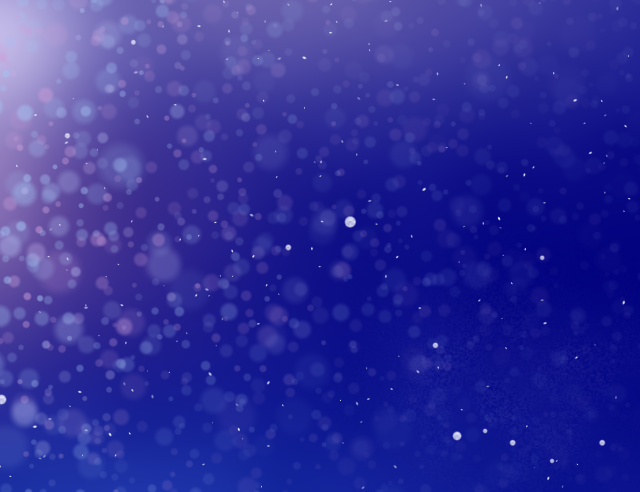
Write a Shadertoy shader that draws this background.

```glsl
vec3 hash3(vec2 cell) {
    vec3 q = fract(vec3(cell.xyx) * vec3(0.1031, 0.1030, 0.0973));
    q += dot(q, q.yxz + 33.33);
    return fract((q.xxy + q.yzz) * q.zyx);
}

float noise(vec2 p) {
    vec2 i = floor(p), f = fract(p);
    f = f * f * (3.0 - 2.0 * f);
    return mix(mix(hash3(i).x, hash3(i + vec2(1, 0)).x, f.x),
               mix(hash3(i + vec2(0, 1)).x, hash3(i + vec2(1, 1)).x, f.x), f.y);
}

float glow(vec2 p, vec2 center, vec2 size) {
    vec2 d = (p - center) / size;
    return exp(-dot(d, d));
}

float softDisc(vec2 d, float radius, float blur) {
    return 1.0 - smoothstep(radius - blur, radius + blur, length(d));
}

vec3 backdrop(vec2 p) {
    vec3 color = mix(vec3(0.03, 0.05, 0.54), vec3(0.0, 0.0, 0.49), glow(p, vec2(1.3, 0.48), vec2(0.5, 0.35)));
    color = mix(color, vec3(0.12, 0.23, 0.68), 0.9 * glow(p, vec2(0.15, -0.08), vec2(0.75, 0.26)));
    color = mix(color, vec3(0.30, 0.29, 0.65), 0.6 * glow(p, vec2(0.9, 1.1), vec2(0.75, 0.34)));
    color = mix(color, vec3(0.37, 0.26, 0.58), 0.9 * glow(p, vec2(-0.05, 0.58), vec2(0.5, 0.33)));
    color = mix(color, vec3(0.48, 0.44, 0.71), 0.85 * glow(p, vec2(0.52, 1.06), vec2(0.5, 0.26)));
    color = mix(color, vec3(0.62, 0.53, 0.77), 0.7 * glow(p, vec2(-0.04, 0.68), vec2(0.14, 0.32)));
    return mix(color, vec3(0.84, 0.81, 0.96), 0.85 * glow(p, vec2(-0.02, 0.93), vec2(0.23, 0.2)));
}

// Translucent discs scattered over a jittered grid; alpha fades to the right
vec3 addBokeh(vec3 color, vec2 p, float scale, float density, float strength) {
    vec2 base = floor(p * scale);
    for (int k = 0; k < 9; k++) {
        vec2 cell = base + vec2(k % 3 - 1, k / 3 - 1);
        vec3 r = hash3(cell + scale * 7.0);
        vec3 s = hash3(cell + scale * 13.0 + 51.0);
        vec2 center = (cell + r.xy) / scale;
        float radius = mix(0.16, 0.42, s.x * s.x) / scale;
        float spread = exp(-1.8 * center.x) * mix(0.55, 1.0, smoothstep(0.05, 0.4, center.y));
        float alpha = step(r.z, density) * strength * spread * mix(0.35, 1.0, s.y);
        vec3 tint = mix(vec3(0.64, 0.76, 0.95), vec3(0.80, 0.62, 0.85), smoothstep(0.4, 0.8, s.z));
        color = mix(color, tint, alpha * softDisc(p - center, radius, radius * 0.35));
    }
    return color;
}

// Small bright flecks, slightly stretched along random directions
float flecks(vec2 p, float scale, float density, float size) {
    vec2 base = floor(p * scale);
    float light = 0.0;
    float pixel = 0.7 / iResolution.y;
    for (int k = 0; k < 9; k++) {
        vec2 cell = base + vec2(k % 3 - 1, k / 3 - 1);
        vec3 r = hash3(cell + scale * 3.0);
        vec3 s = hash3(cell + scale * 5.0 + 17.0);
        vec2 d = p - (cell + r.xy) / scale;
        vec2 axis = vec2(cos(s.x * 6.28), sin(s.x * 6.28));
        d = vec2(dot(d, axis), 1.6 * dot(d, vec2(-axis.y, axis.x)));
        float radius = size * mix(0.5, 1.2, s.y);
        light = max(light, step(r.z, density) * mix(0.4, 1.0, s.z) * softDisc(d, radius, pixel + 0.3 * radius));
    }
    return light;
}

void mainImage(out vec4 fragColor, in vec2 fragCoord) {
    vec2 p = fragCoord / iResolution.y;
    vec3 color = backdrop(p);

    // Faint cloudiness and the grainy haze at lower right
    color += 0.025 * (noise(p * 7.0) - 0.5);
    float haze = glow(p, vec2(1.04, 0.23), vec2(0.23, 0.19));
    color += vec3(0.9, 0.9, 0.6) * haze * (0.04 + 0.13 * (noise(p * 300.0) - 0.35) * noise(p * 18.0));

    // Scattered bokeh, coarse to fine
    color = addBokeh(color, p, 9.0, 0.42, 0.32);
    color = addBokeh(color, p, 15.0, 0.55, 0.46);
    color = addBokeh(color, p, 23.0, 0.50, 0.60);
    color = addBokeh(color, p, 34.0, 0.28, 0.65);

    // Larger soft blobs: position and radius
    vec3 blobs[12] = vec3[](
        vec3(0.55, 0.69, 0.034), vec3(0.95, 0.57, 0.031), vec3(0.60, 0.41, 0.025),
        vec3(0.66, 0.55, 0.026), vec3(0.97, 0.44, 0.027), vec3(0.14, 0.33, 0.028),
        vec3(0.22, 0.93, 0.026), vec3(0.56, 0.30, 0.020), vec3(0.12, 0.54, 0.020),
        vec3(0.02, 0.50, 0.022), vec3(0.14, 0.63, 0.022), vec3(0.05, 0.16, 0.026));
    for (int i = 0; i < 12; i++) {
        vec3 b = blobs[i];
        float alpha = 0.08 + 0.4 * exp(-4.0 * b.x);
        color = mix(color, vec3(0.69, 0.73, 0.93), alpha * softDisc(p - b.xy, b.z, b.z * 0.4));
    }

    // Fine flecks, then the few larger flakes
    float light = max(flecks(p, 14.0, 0.34, 0.0030), flecks(p, 22.0, 0.17, 0.0022));
    vec3 flakes[12] = vec3[](
        vec3(0.712, 0.549, 0.0110), vec3(0.586, 0.497, 0.0055), vec3(0.929, 0.114, 0.0085),
        vec3(1.042, 0.100, 0.0055), vec3(1.224, 0.100, 0.0055), vec3(0.885, 0.298, 0.0052),
        vec3(1.102, 0.476, 0.0042), vec3(0.986, 0.124, 0.0042), vec3(0.003, 0.188, 0.0095),
        vec3(1.122, 0.063, 0.0040), vec3(0.271, 0.914, 0.0045), vec3(0.137, 0.724, 0.0050));
    for (int i = 0; i < 12; i++) {
        vec3 f = flakes[i];
        float texture_ = 0.72 + 0.25 * noise((p - f.xy) * 250.0);
        light = max(light, texture_ * softDisc(p - f.xy, f.z, 0.0022));
    }
    color = mix(color, vec3(0.90, 0.91, 0.98), light);

    fragColor = vec4(clamp(color, 0.0, 1.0), 1.0);
}
```
